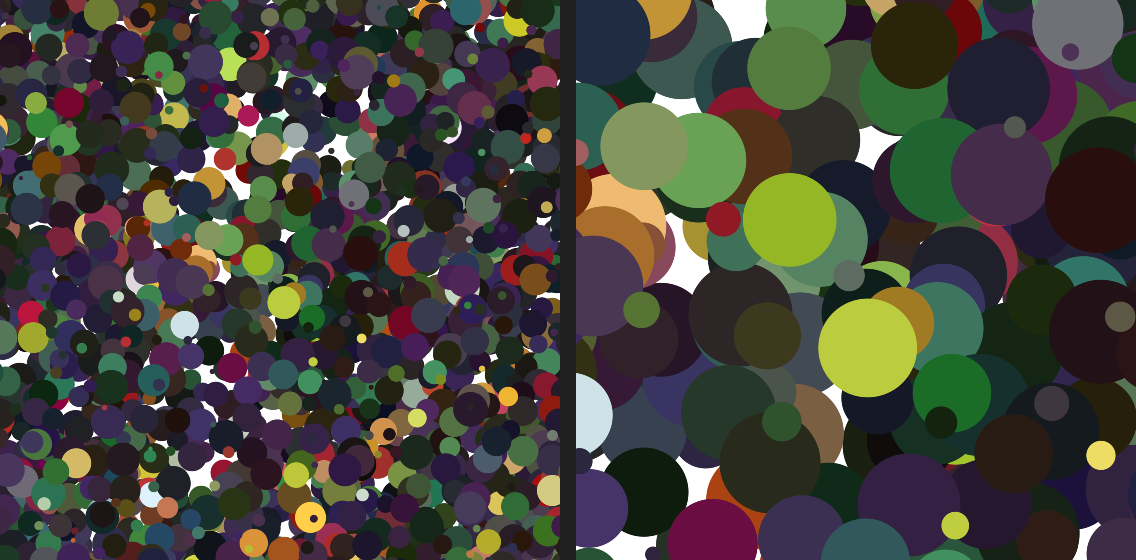
Left: the whole. Right: its middle third, enlarged.
This pattern is drawn by a Shadertoy shader. Its source:

```glsl
// Crowded, overlapping flat discs in dark jewel tones on white paper.
// Jittered grids are painted back to front; a soft glow map makes colours
// warmer and lighter, and a narrower gap map lets the paper show through.

const int   DISC_LAYERS = 6;
const float DISC_CELL   = 0.06;
const vec2  DISC_RADIUS = vec2(0.012, 0.0315);  // smallest, largest
const int   DOT_LAYERS  = 1;
const float DOT_CELL    = 0.05;
const vec2  DOT_RADIUS  = vec2(0.003, 0.012);
const float DOT_DENSITY = 0.33;
const float GAP_DROP    = 0.5;    // share of discs removed inside the gaps
const float DOT_GLOW    = 0.35;   // extra brightness bias of small dots

const vec3 PAPER  = vec3(1.0);
const vec3 INK    = vec3(0.13, 0.13, 0.12);
const vec3 PLUM   = vec3(0.22, 0.16, 0.29);
const vec3 FOREST = vec3(0.26, 0.40, 0.29);
const vec3 BRICK  = vec3(0.53, 0.20, 0.19);
const vec3 GOLD   = vec3(0.72, 0.62, 0.29);
const vec3 PEARL  = vec3(0.78, 0.82, 0.80);

float hash(vec2 p, float seed) {
    return fract(sin(dot(p, vec2(127.1, 311.7)) + seed * 74.7) * 43758.5453);
}

// Soft elliptical bump, 1 at its centre.
float bump(vec2 p, vec2 centre, vec2 size) {
    vec2 q = (p - centre) / size;
    return exp(-dot(q, q));
}

// Where discs turn warm and light: a tall column and a low band.
float glowMap(vec2 p) {
    float column = bump(p, vec2(0.42, 0.62), vec2(0.17, 0.24));
    float left   = bump(p, vec2(0.22, 0.60), vec2(0.12, 0.17));
    float low    = bump(p, vec2(0.40, 0.10), vec2(0.34, 0.13));
    return max(column, max(0.7 * left, low));
}

// Where paper shows: a broken trail leaning to the upper right.
float gapMap(vec2 p) {
    float middle = bump(p, vec2(0.43, 0.70), vec2(0.09, 0.13));
    float upper  = bump(p, vec2(0.61, 0.79), vec2(0.10, 0.07));
    float lower  = bump(p, vec2(0.38, 0.30), vec2(0.10, 0.18));
    return min(middle + upper + lower, 1.0);
}

// Weighted palette choice; glow pushes the choice towards the light end.
vec3 discColour(vec2 id, float seed, float glow) {
    float pick = pow(hash(id, seed + 4.0), mix(1.2, 0.5, glow));
    vec3 base = PEARL;
    float spread = 0.14;
    if      (pick < 0.378) { base = INK;    spread = 0.13; }
    else if (pick < 0.635) { base = PLUM;   spread = 0.11; }
    else if (pick < 0.810) { base = FOREST; spread = 0.24; }
    else if (pick < 0.915) { base = BRICK;  spread = 0.32; }
    else if (pick < 0.981) { base = GOLD;   spread = 0.32; }
    vec3 tint = vec3(hash(id, seed + 5.0), hash(id, seed + 6.0),
                     hash(id, seed + 7.0)) - 0.5;
    float tone = mix(0.75, 1.25, hash(id, seed + 8.0));
    return clamp(base * tone + tint * spread, 0.0, 1.0);
}

// Paints one jittered grid of discs over the given colour.
vec3 paintLayer(vec3 colour, vec2 p, float cell, vec2 radii,
                float density, float bias, float seed) {
    vec2 shift = vec2(hash(vec2(1.0, 2.0), seed), hash(vec2(3.0, 5.0), seed));
    vec2 home = floor(p / cell + shift);
    // Scan direction alternates so that no side always lies on top.
    vec2 scan = sign(vec2(hash(vec2(7.0), seed), hash(vec2(9.0), seed)) - 0.5);
    float pixel = 1.0 / iResolution.y;

    for (int j = -1; j <= 1; j++)
    for (int i = -1; i <= 1; i++) {
        vec2 id = home + vec2(i, j) * scan;
        vec2 jitter = vec2(hash(id, seed + 1.0), hash(id, seed + 2.0));
        vec2 centre = (id + jitter - shift) * cell;
        float keep = density * (1.0 - GAP_DROP * gapMap(centre));
        if (hash(id, seed + 9.0) > keep) continue;

        float radius = mix(radii.x, radii.y, sqrt(hash(id, seed + 3.0)));
        float edge = length(p - centre) - radius;
        float cover = 1.0 - smoothstep(-0.5 * pixel, 0.5 * pixel, edge);
        if (cover <= 0.0) continue;
        float glow = min(glowMap(centre) + bias, 1.0);
        colour = mix(colour, discColour(id, seed, glow), cover);
    }
    return colour;
}

void mainImage(out vec4 fragColor, in vec2 fragCoord) {
    vec2 p = fragCoord / iResolution.y;
    vec3 colour = PAPER;

    // Large discs, back to front
    for (int k = 0; k < DISC_LAYERS; k++)
        colour = paintLayer(colour, p, DISC_CELL, DISC_RADIUS,
                            1.0, 0.0, 13.0 * float(k) + 1.0);

    // Small dots on top
    for (int k = 0; k < DOT_LAYERS; k++)
        colour = paintLayer(colour, p, DOT_CELL, DOT_RADIUS,
                            DOT_DENSITY, DOT_GLOW, 17.0 * float(k) + 111.0);

    fragColor = vec4(colour, 1.0);
}
```
